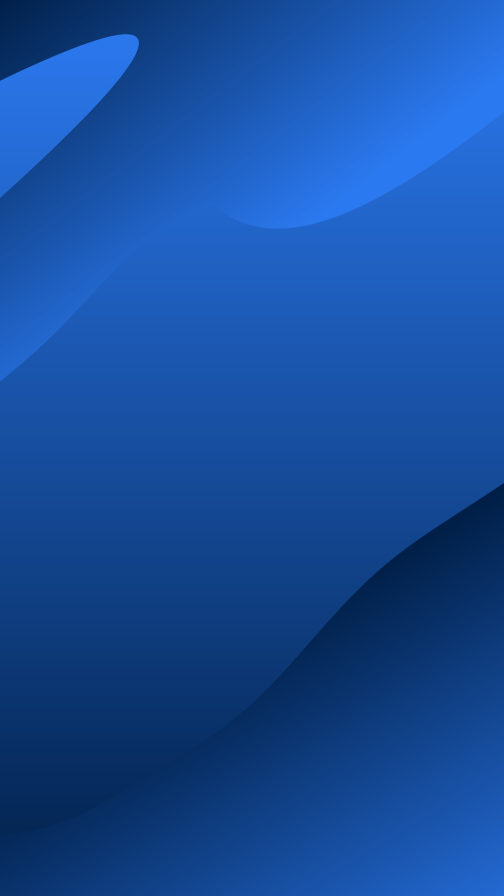
Give the GLSL for this background, as a WebGL 1 fragment shader.

```glsl
precision highp float;

uniform vec2 u_resolution;

const float PI = 3.14159;
const float ASPECT = 1.77778;               // canvas height in widths
const vec3 NAVY = vec3(0.0, 0.118, 0.27);
const vec3 AZURE = vec3(0.17, 0.475, 0.94);

// Gradients: x slope, y slope, offset
const vec3 PANEL_RAMP = vec3(0.0, 0.563, 0.024);
const vec3 SKY_RAMP = vec3(0.82, -1.06, 1.904);
const vec3 HILL_RAMP = vec3(0.605, -1.015, 0.225);

// Upper wave: a rising slope that meets a hanging lobe
const vec2 SLOPE_START = vec2(0.0, 1.0208);
const vec2 SLOPE_SPAN = vec2(0.4167, 0.3565);
const vec2 SLOPE_BEND = vec2(0.0231, -0.0139);
const vec2 LOBE_LOW = vec2(0.5509, 1.3241);
const float LOBE_CURVE = 2.16;
const float LOBE_SKEW = 1.961;

// Lower wave: a straight rise bent by layered sines
const vec2 HILL_RISE = vec2(0.1204, 0.699);
const vec4 HILL_BEND = vec4(0.0734, 0.0417, -0.0076, 0.0035);
const float HILL_RIPPLE = 0.0069;

// Leaf: a sheared parabola opening to the left
const vec2 LEAF_TIP = vec2(0.2755, 1.6921);
const float LEAF_SHEAR = 0.693;
const float LEAF_WIDTH = 0.0491;

vec3 ramp(vec3 plane, vec2 p) {
  return mix(NAVY, AZURE, clamp(dot(plane, vec3(p, 1.0)), 0.0, 1.0));
}

float coverage(float dist, float pixel) {
  return smoothstep(-pixel, pixel, dist);
}

float upperWave(float x) {
  float u = (x - SLOPE_START.x) / SLOPE_SPAN.x;
  float slope = SLOPE_START.y + SLOPE_SPAN.y * u
              + dot(SLOPE_BEND, sin(PI * u * vec2(1.0, 2.0)));
  float d = x - LOBE_LOW.x;
  float lobe = LOBE_LOW.y + LOBE_CURVE * d * d / max(1.0 + LOBE_SKEW * d, 0.1);
  return min(slope, lobe);
}

float lowerWave(float x) {
  float bend = dot(HILL_BEND, sin(PI * x * vec4(1.0, 2.0, 3.0, 4.0)));
  return HILL_RISE.x + HILL_RISE.y * x - bend - HILL_RIPPLE * sin(5.0 * PI * x);
}

// Approximate signed distance, positive inside
float leaf(vec2 p) {
  float s = LEAF_TIP.x - p.x;
  float e = p.y - LEAF_TIP.y + LEAF_SHEAR * s;
  vec2 gradient = vec2(2.0 * LEAF_SHEAR * e - LEAF_WIDTH, -2.0 * e);
  return (LEAF_WIDTH * s - e * e) / length(gradient);
}

void main() {
  vec2 p = gl_FragCoord.xy / u_resolution * vec2(1.0, ASPECT);
  float pixel = 0.7 * ASPECT / u_resolution.y;

  // The panel and the leaf share one vertical gradient
  vec3 panel = ramp(PANEL_RAMP, p);
  vec3 color = panel;

  // Diagonal bands above and below the panel
  color = mix(color, ramp(SKY_RAMP, p), coverage(0.75 * (p.y - upperWave(p.x)), pixel));
  color = mix(color, ramp(HILL_RAMP, p), coverage(0.75 * (lowerWave(p.x) - p.y), pixel));

  color = mix(color, panel, coverage(leaf(p), pixel));
  gl_FragColor = vec4(color, 1.0);
}
```
